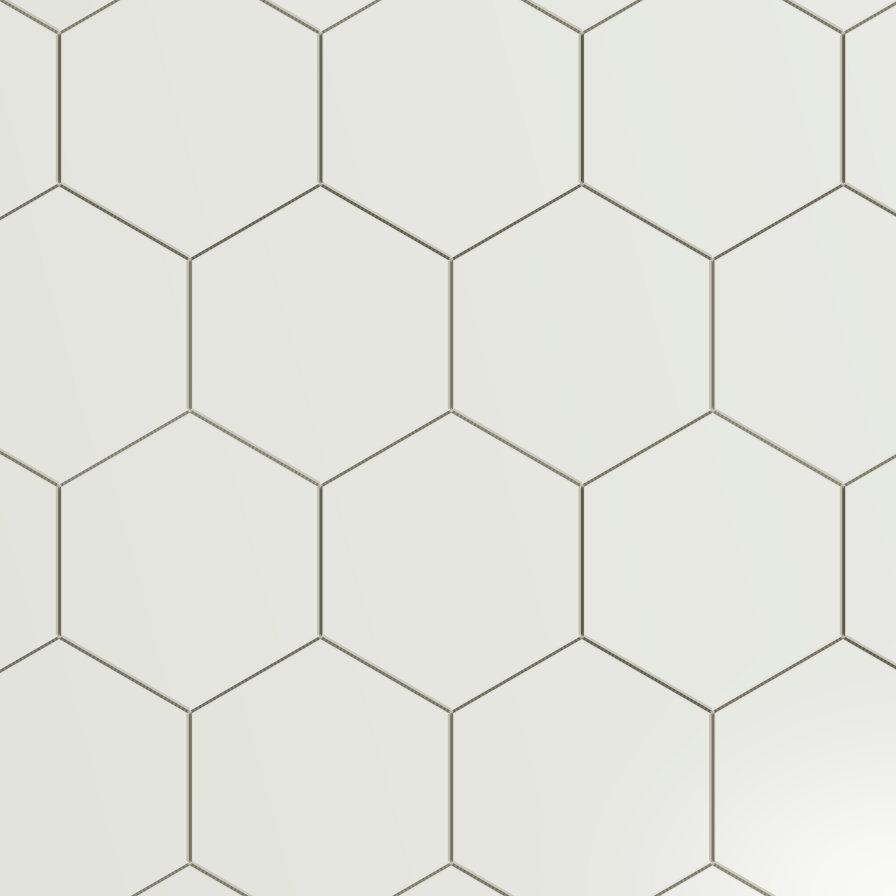
Give the GLSL for this pattern, as a WebGL 2 fragment shader.

```glsl
#version 300 es
precision highp float;
// Pale glazed hexagon tiles with thin bevelled joints and a soft corner glow.

uniform vec2 u_resolution;
out vec4 fragColor;

// Layout, in canvas units
const float PITCH = 0.2917;               // distance between tile centres
const vec2 ANCHOR = vec2(0.5035, 0.3737); // centre of one tile
const float ROOT3 = 1.7320508;

// Joint profile, in canvas units
const float GROOVE_SHIFT = 0.0006;
const float GROOVE_HALF = 0.0016;
const float BEVEL_SHIFT = 0.0020;
const float BEVEL_HALF = 0.0017;
const float SHADE_HALF = 0.0046;
const float BEAD_PERIOD = 0.0046;
const float CORNER_SIZE = 0.0036;

// Colours
const vec3 GLAZE_LEFT = vec3(0.884, 0.892, 0.860);
const vec3 GLAZE_RIGHT = vec3(0.914, 0.918, 0.898);
const vec3 GLOW = vec3(0.975, 0.975, 0.970);
const vec3 GROOVE_DARK = vec3(0.39, 0.38, 0.33);
const vec3 GROOVE_LIGHT = vec3(0.46, 0.45, 0.39);
const vec3 BEVEL_BEIGE = vec3(0.74, 0.73, 0.66);
const vec3 BEVEL_WHITE = vec3(0.95, 0.95, 0.93);
const vec3 SHADE = vec3(0.72, 0.71, 0.66);
const float TILE_VARIATION = 0.004;
const float JOINT_VARIATION = 0.08;

float hash(vec2 p) {
    vec3 q = fract(vec3(p.xyx) * 0.1031);
    q += dot(q, q.yzx + 33.33);
    return fract((q.x + q.y) * q.z);
}

// Antialiased band of the given half width around zero.
float band(float d, float halfWidth, float pixel) {
    return 1.0 - smoothstep(halfWidth - 0.6 * pixel, halfWidth + 0.6 * pixel, abs(d));
}

vec3 glaze(vec2 uv) {
    vec3 base = mix(GLAZE_LEFT, GLAZE_RIGHT, clamp(0.75 * uv.x + 0.2 * uv.y, 0.0, 1.0));
    float reach = length((uv - vec2(1.0, 0.0)) * vec2(0.85, 1.2));
    float glow = 1.0 - smoothstep(0.0, 0.38, reach);
    return mix(base, GLOW, glow * sqrt(glow));
}

void main() {
    float pixel = 1.0 / min(u_resolution.x, u_resolution.y);
    vec2 uv = gl_FragCoord.xy * pixel;

    // Nearest centre from two interleaved rectangular lattices
    vec2 lattice = PITCH * vec2(1.0, ROOT3);
    vec2 p = uv - ANCHOR;
    vec2 evenCell = mod(p + 0.5 * lattice, lattice) - 0.5 * lattice;
    vec2 oddCell = mod(p, lattice) - 0.5 * lattice;
    bool evenRow = dot(evenCell, evenCell) < dot(oddCell, oddCell);
    vec2 local = evenRow ? evenCell : oddCell;
    vec2 centre = p - local;

    // Nearest edge, its normal, and the distance to the runner-up
    vec2 normal = vec2(1.0, 0.0);
    float nearest = local.x;
    float second = 0.0;
    for (int i = 1; i < 3; i++) {
        vec2 axis = vec2(i == 1 ? 0.5 : -0.5, 0.5 * ROOT3);
        float along = dot(local, axis);
        if (abs(along) > abs(nearest)) {
            second = max(second, abs(nearest));
            nearest = along;
            normal = axis;
        } else {
            second = max(second, abs(along));
        }
    }
    float side = nearest < 0.0 ? -1.0 : 1.0;
    float across = side * (abs(nearest) - 0.5 * PITCH);
    float corner = 0.5 * PITCH - second;

    // Alternate joints are paler; every joint also has its own tone
    bool upright = normal.x > 0.9;
    bool pale = upright ? !evenRow : (evenRow == (side > 0.0));
    vec2 edgeId = round((centre + 0.5 * PITCH * side * normal) / (0.25 * lattice));
    float tone = (hash(edgeId + 71.0) - 0.5) * JOINT_VARIATION;
    float facing = upright ? 1.0 : -1.0;

    // Tile surface
    vec2 tileId = round(centre / (0.5 * lattice));
    vec3 color = glaze(uv) + (hash(tileId + 37.0) - 0.5) * TILE_VARIATION;

    // Soft shade, lit bevel, then the dark groove
    color = mix(color, SHADE, 0.8 * (1.0 - smoothstep(0.0, SHADE_HALF, abs(across))));
    float whiteness = normal.x < 0.0 ? 0.8 : (upright ? 0.0 : 0.2);
    vec3 bevel = mix(BEVEL_BEIGE, BEVEL_WHITE, whiteness);
    color = mix(color, bevel, 0.8 * band(across + facing * BEVEL_SHIFT, BEVEL_HALF, pixel));

    float run = dot(local, vec2(-normal.y, normal.x));
    float bead = upright ? 0.0 : 0.5 + 0.5 * cos(6.2831853 * run / BEAD_PERIOD);
    vec3 groove = (pale ? GROOVE_LIGHT : GROOVE_DARK) + tone + 0.12 * bead;
    color = mix(color, groove, band(across - facing * GROOVE_SHIFT, GROOVE_HALF, pixel));

    // Small glints where three joints meet
    float glint = (1.0 - smoothstep(0.0, CORNER_SIZE, corner))
        * (1.0 - smoothstep(0.0, CORNER_SIZE, abs(across)));
    color = mix(color, BEVEL_WHITE, 0.6 * glint);

    fragColor = vec4(clamp(color, 0.0, 1.0), 1.0);
}
```
